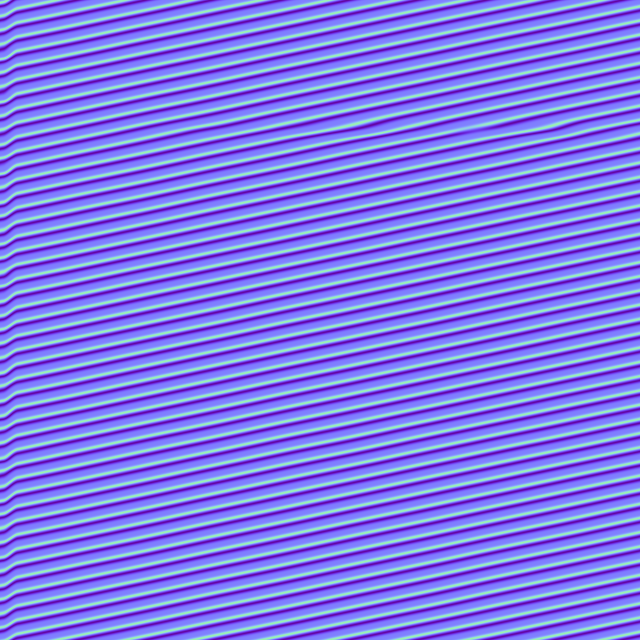
Reproduce this texture map procedurally as a Shadertoy shader.

```glsl
// Tangent-space normal map of slanted parallel ridges with a worn left seam.

const float ROWS = 45.0;              // ridges down the canvas
const float COLUMNS = 9.4;            // ridges crossed from left to right
const vec2 TILT_AXIS = vec2(0.23, 0.973);

float hash(vec2 cell) {
    return fract(sin(dot(cell, vec2(127.1, 311.7))) * 43758.55);
}

// Smooth value noise in the range -1 to 1
float noise(vec2 p) {
    vec2 cell = floor(p);
    vec2 f = fract(p);
    f = f * f * (3.0 - 2.0 * f);
    float low = mix(hash(cell), hash(cell + vec2(1.0, 0.0)), f.x);
    float high = mix(hash(cell + vec2(0.0, 1.0)), hash(cell + vec2(1.0)), f.x);
    return 2.0 * mix(low, high, f.y) - 1.0;
}

float bell(float d, float width) {
    return exp(-d * d / (width * width));
}

// Soft periodic line, widened and dimmed when the pixels are coarse
float softLine(float phase, float center, float width, float pixel) {
    float d = fract(phase - center + 0.5) - 0.5;
    float blurred = sqrt(width * width + 0.15 * pixel * pixel);
    return bell(d, blurred) * width / blurred;
}

// Small displacements of the ridges, in periods
float wear(vec2 uv) {
    float seam = 1.0 - smoothstep(0.005, 0.028, uv.x);
    float shift = seam * (0.34 + 0.08 * noise(vec2(3.0, uv.y * 60.0)));
    float scar = bell(uv.y - 0.798, 0.012) * smoothstep(0.15, 0.45, uv.x);
    shift += 0.16 * scar * noise(vec2(uv.x * 14.0, 7.0));
    return shift + 0.02 * noise(uv * vec2(9.0, 16.0));
}

// Signed slope across one ridge: a dark face, then a bright face above it
float ridgeTilt(float phase, float pixel) {
    float shaded = softLine(phase, 0.0, 0.150, pixel);
    float lit = softLine(phase, 0.29, 0.125, pixel);
    return clamp(0.99 * (lit - shaded), -0.98, 0.98);
}

vec3 encodeNormal(float tilt) {
    vec3 normal = vec3(tilt * TILT_AXIS, sqrt(1.0 - tilt * tilt));
    return 0.5 + 0.5 * normal;
}

void mainImage(out vec4 fragColor, in vec2 fragCoord) {
    vec2 uv = fragCoord / iResolution.xy;
    float pixel = ROWS / iResolution.y;

    // Ridges climb gently to the right
    float phase = ROWS * uv.y - COLUMNS * (uv.x - 1.0 / 3.0) + wear(uv);
    float tilt = ridgeTilt(phase, pixel);

    // Flattened spot at the end of the scar
    float spot = bell(uv.x - 0.74, 0.03) * bell(uv.y - 0.797, 0.007);
    tilt *= 1.0 - 0.4 * spot;

    fragColor = vec4(encodeNormal(tilt), 1.0);
}
```
